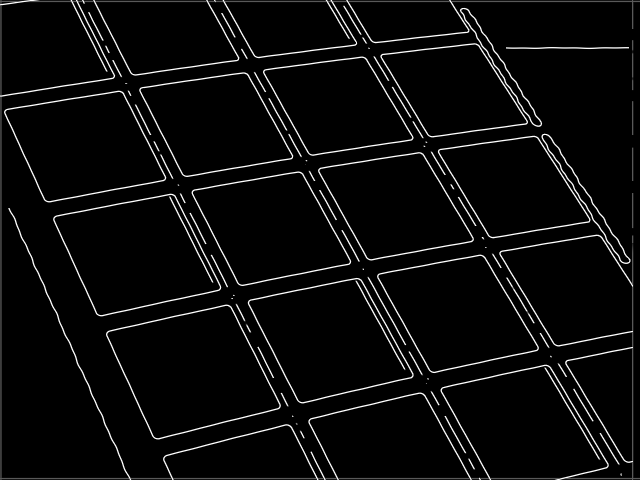
This pattern is drawn by a Shadertoy shader. Its source:

```glsl
const float LINE_WIDTH   = 0.0027;  // fraction of canvas height
const float LAST_COLUMN  = 3.0;     // panes run from column 0 to this one
const float PANE_HALF    = 0.435;   // half a pane, in grid cells
const vec2  PANE_CENTRE  = vec2(0.504, 0.497);
const float PANE_CORNER  = 0.032;
const float BOW          = 0.009;   // curvature of the rows
const float LEFT_STRETCH = 0.035;   // widening of the first column
const float WOBBLE       = 0.001;
const float OUTER_EDGE   = -0.17;   // grid position of the left outline
const float INNER_EDGE   = -0.100;  // second line beside some pane edges
const float TRIM_COLUMN  = 4.01;    // beaded trim on the right
const float TRIM_START   = 0.32;
const float TRIM_PERIOD  = 1.38;
const float TRIM_HALF    = 0.61;
const float TRIM_RADIUS  = 0.038;
const vec2  FRAME_MIN    = vec2(0.002, 0.003);
const vec2  FRAME_MAX    = vec2(1.318, 0.997);
const float FRAME_INK    = 0.35;
const vec3  GROUND       = vec3(0.0);
const vec3  INK          = vec3(1.0);

// Perspective from grid cells to canvas, in units of its height
const mat3 GRID_TO_CANVAS = mat3(0.2754,  0.0623,  0.0308,
                                 0.0948, -0.2345, -0.0351,
                                 0.2639,  0.8264,  1.0);

float hash(vec2 p) {
    return fract(sin(dot(p, vec2(127.1, 311.7))) * 4375.85);
}

float waves(float t) {
    return 0.6 * sin(t) + 0.4 * sin(2.3 * t + 1.7);
}

// Change of a field per pixel
float rate(float f) {
    return max(length(vec2(dFdx(f), dFdy(f))), 1e-6);
}

float stroke(float d, float perPixel) {
    float width = LINE_WIDTH * iResolution.y;
    return clamp(0.5 * width + 0.5 - abs(d) / perPixel, 0.0, min(width, 1.0));
}

float roundBox(vec2 p, float halfSize, float radius) {
    vec2 q = abs(p) - halfSize + radius;
    return length(max(q, 0.0)) + min(max(q.x, q.y), 0.0) - radius;
}

vec2 toGrid(vec2 p) {
    vec3 h = inverse(GRID_TO_CANVAS) * vec3(p, 1.0);
    vec2 g = h.xy / h.z;
    g.y -= BOW * (g.x - 1.0) * (g.x - 1.0) - 0.007;
    g.x += 1.0;
    float left = max(1.0 - g.x, 0.0);
    g.x += LEFT_STRETCH * left * left;
    return g + WOBBLE * vec2(waves(g.y * 17.0), waves(g.x * 15.0));
}

float panes(vec2 grid) {
    vec2 shifted = grid - PANE_CENTRE + 0.5;
    float column = floor(shifted.x);
    float d = roundBox(fract(shifted) - 0.5, PANE_HALF, PANE_CORNER);
    float ink = stroke(d, rate(d));
    return ink * step(0.0, column) * step(column, LAST_COLUMN);
}

// Broken lines and specks in the gaps between columns
float gapMarks(vec2 grid, float perPixel) {
    float column = round(grid.x);
    float row = floor(grid.y);
    float chance = hash(vec2(column, row));
    float along = fract(grid.y);
    float x = grid.x - column;
    float inside = step(0.5, column) * step(column, LAST_COLUMN + 0.5);

    float span = smoothstep(0.44, 0.42, abs(along - 0.5));
    float broken = waves(grid.y * 15.0 + chance * 40.0) + mix(0.15, 0.75, chance);
    float ink = stroke(x - 0.015 * (column - 2.0), perPixel)
              * span * smoothstep(-0.06, 0.06, broken);

    bool doubled = column == row || (row < 0.0 && mod(column, 2.0) == 1.0);
    if (doubled) {
        ink = max(ink, stroke(x - INNER_EDGE, perPixel)
                     * smoothstep(0.40, 0.38, abs(along - 0.47)));
    }

    vec2 speck = vec2(x, grid.y - round(grid.y));
    speck -= 0.05 * vec2(chance - 0.5, 0.4 - chance);
    return max(ink, stroke(length(speck), perPixel)) * inside;
}

float trim(vec2 grid) {
    float index = clamp(round((grid.y - TRIM_START) / TRIM_PERIOD), 0.0, 1.0);
    vec2 q = vec2(grid.x - TRIM_COLUMN, grid.y - TRIM_START - TRIM_PERIOD * index);
    q.y -= clamp(q.y, -TRIM_HALF, TRIM_HALF);
    float d = length(q) - TRIM_RADIUS - 0.008 * waves(grid.y * 27.0);
    return stroke(d, rate(d));
}

float frame(vec2 p, float pixel) {
    float broken = max(smoothstep(0.49, 0.53, 1.0 - p.y),
                       smoothstep(-0.4, -0.3, waves(p.y * 60.0)));
    float ink = max(stroke(p.x - FRAME_MIN.x, pixel),
                    stroke(p.x - FRAME_MAX.x, pixel) * broken);
    ink = max(ink, max(stroke(p.y - FRAME_MIN.y, pixel), stroke(p.y - FRAME_MAX.y, pixel)));
    return FRAME_INK * ink;
}

void mainImage(out vec4 fragColor, in vec2 fragCoord) {
    float pixel = 1.0 / iResolution.y;
    vec2 p = fragCoord * pixel;
    vec2 grid = toGrid(p);
    float perPixel = rate(grid.x);
    float ink = max(max(panes(grid), gapMarks(grid, perPixel)), trim(grid));

    // Outline left of the panes
    float edge = grid.x - OUTER_EDGE + 0.004 * waves(grid.y * 23.0);
    ink = max(ink, stroke(edge, perPixel) * step(0.92, grid.y));

    // Level line at the upper right
    float level = p.y - 0.9 - 0.0008 * waves(p.x * 50.0);
    ink = max(ink, stroke(level, pixel) * step(1.054, p.x) * step(p.x, 1.31));

    ink *= step(p.x, FRAME_MAX.x);
    fragColor = vec4(mix(GROUND, INK, max(ink, frame(p, pixel))), 1.0);
}
```
